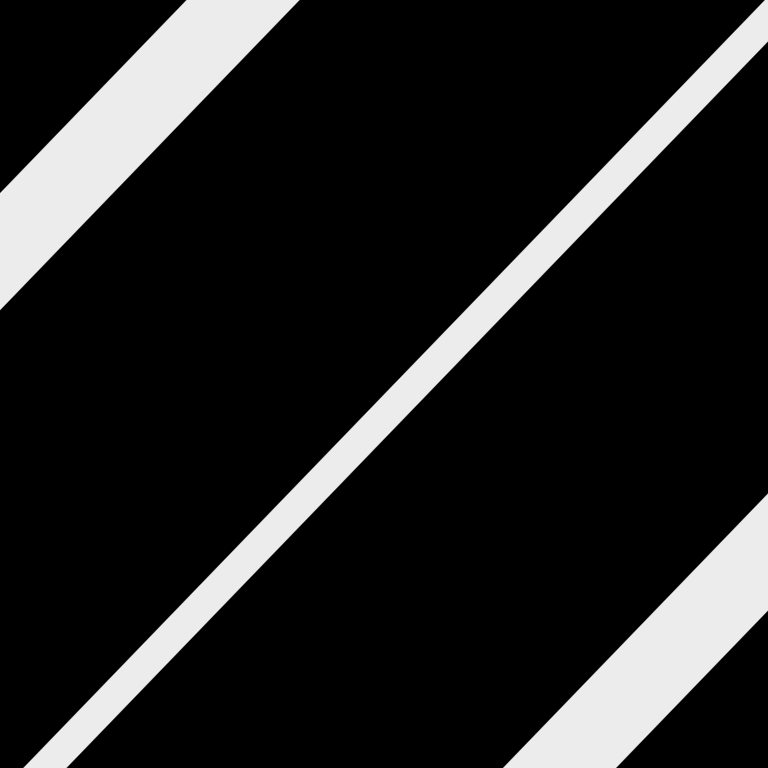
This pattern is drawn by a three.js fragment shader. Its source:

```glsl
// Pale diagonal stripes on black, alternating one wide and one narrow band.
// The position is projected across the stripes, then each band repeats
// along that axis as a soft-edged distance to its nearest centre line.

varying vec2 vUv;

const vec3 BLACK = vec3(0.0);
const vec3 PALE = vec3(0.927);

const float ANGLE = radians(46.0);   // stripe direction, above horizontal
const float PERIOD = 0.991;          // from one wide band to the next
const float WIDE_CENTRE = 0.524;
const float WIDE_WIDTH = 0.106;
const float NARROW_CENTRE = 0.042;
const float NARROW_WIDTH = 0.0405;
const float SOFTNESS = 0.001;        // half the width of the edge blend

// Signed distance across stripes that run at the given angle
float acrossStripes(vec2 p, float angle) {
  return dot(p, vec2(sin(angle), -cos(angle)));
}

// Coverage of a band repeated every period
float repeatedBand(float d, float centre, float width, float period) {
  float offset = (fract((d - centre) / period + 0.5) - 0.5) * period;
  float edge = abs(offset) - 0.5 * width;
  return 1.0 - smoothstep(-SOFTNESS, SOFTNESS, edge);
}

void main() {
  float d = acrossStripes(vUv, ANGLE);
  float wide = repeatedBand(d, WIDE_CENTRE, WIDE_WIDTH, PERIOD);
  float narrow = repeatedBand(d, NARROW_CENTRE, NARROW_WIDTH, PERIOD);
  gl_FragColor = vec4(mix(BLACK, PALE, max(wide, narrow)), 1.0);
}
```
